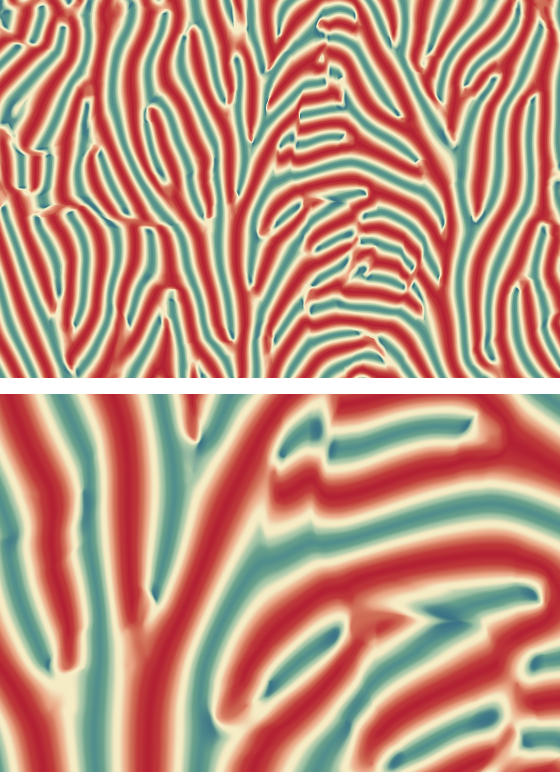
Top, the full canvas; bottom, a detail of the centre.
Reproduce this pattern procedurally as a Shadertoy shader.

```glsl
// Labyrinth of rounded teal stripes with cream rims on a red ground.
// Random seeds are filtered by an oriented wave; the phase of the sum gives
// evenly spaced stripes that bend along a direction field and end at its zeros.

const float TAU = 6.2831853;

// Integer hash of a lattice cell: three values in 0..1
vec3 hash3(vec2 cell) {
    uvec2 c = uvec2(ivec2(cell) + 4096);
    uvec3 h = uvec3(c, c.x ^ (c.y << 7)) * 1664525u + 1013904223u;
    for (int i = 0; i < 2; i++) {
        h.x += h.y * h.z;
        h.y += h.z * h.x;
        h.z += h.x * h.y;
        h ^= h >> 16u;
    }
    return vec3(h & 65535u) / 65535.0;
}

vec2 direction(float angle) {
    return vec2(cos(angle), sin(angle));
}

float cornerSlope(vec2 cell, vec2 offset) {
    return dot(direction(TAU * hash3(cell).x), offset);
}

float gradientNoise(vec2 p) {
    vec2 i = floor(p), f = p - i;
    vec2 u = f * f * f * (f * (f * 6.0 - 15.0) + 10.0);
    vec2 e = vec2(1.0, 0.0);
    return mix(mix(cornerSlope(i, f), cornerSlope(i + e, f - e), u.x),
               mix(cornerSlope(i + e.yx, f - e.yx), cornerSlope(i + 1.0, f - 1.0), u.x), u.y);
}

// Angle across the stripes: upright at the sides, arching in between
float stripeNormal(vec2 uv) {
    float center = mix(1.02, 0.88, uv.y);
    float halfWidth = mix(0.52, 0.26, uv.y);
    float arch = smoothstep(-halfWidth, halfWidth, uv.x - center);
    return 1.2 * gradientNoise(uv * 2.6 + 7.3) - 0.5 * TAU * arch;
}

// Complex response of scattered random seeds to a wave, scaled to unit length
vec2 wavePhase(vec2 p, vec2 wave) {
    const float spacing = 0.7;
    vec2 g = p / spacing, cell = floor(g), sum = vec2(0.0);
    for (int y = -2; y <= 2; y++)
    for (int x = -2; x <= 2; x++) {
        vec2 c = cell + vec2(x, y);
        vec3 seed = hash3(c);
        vec2 d = g - c - seed.xy;
        float window = max(0.0, 1.0 - dot(d, d) / 4.0);
        sum += (seed.z * 2.0 - 1.0) * window * window * direction(dot(wave, d) * spacing);
    }
    return sum / (length(sum) + 0.05);
}

// Colours from stripe core (0) to the middle of the ground (1)
vec3 palette(float d) {
    vec3 col = vec3(0.32, 0.56, 0.55);
    col = mix(col, vec3(0.40, 0.62, 0.54), smoothstep(0.00, 0.15, d));
    col = mix(col, vec3(0.66, 0.78, 0.66), smoothstep(0.13, 0.26, d));
    col = mix(col, vec3(0.96, 0.92, 0.77), smoothstep(0.24, 0.38, d));
    col = mix(col, vec3(0.92, 0.67, 0.54), smoothstep(0.43, 0.58, d));
    col = mix(col, vec3(0.81, 0.42, 0.33), smoothstep(0.55, 0.70, d));
    col = mix(col, vec3(0.74, 0.21, 0.22), smoothstep(0.67, 0.83, d));
    return mix(col, vec3(0.70, 0.13, 0.20), smoothstep(0.82, 1.00, d));
}

void mainImage(out vec4 fragColor, in vec2 fragCoord) {
    vec2 uv = fragCoord / iResolution.y;
    vec2 p = uv * 12.0;
    vec2 wave = TAU * direction(stripeNormal(uv));

    // Average nearby phases, each carried back to this point
    vec2 z = wavePhase(p, wave);
    for (int i = 0; i < 6; i++) {
        vec2 offset = 0.5 * direction(TAU * float(i) / 6.0);
        vec2 w = wavePhase(p + offset, wave);
        vec2 back = direction(-dot(wave, offset));
        z += vec2(w.x * back.x - w.y * back.y, w.x * back.y + w.y * back.x);
    }

    // Weak agreement sinks toward the ground, so stripes get round ends
    float strength = length(z) / 7.0;
    float firm = smoothstep(0.0, 0.42, strength);
    float level = mix(-0.55, z.x / (length(z) + 0.001), firm);
    float depth = acos(clamp(level, -1.0, 1.0)) * 2.0 / TAU;
    vec3 col = palette(depth);

    // Bluer cores close to the stripe ends
    float tip = (1.0 - smoothstep(0.35, 0.62, strength)) * (1.0 - smoothstep(0.08, 0.27, depth));
    col = mix(col, vec3(0.20, 0.42, 0.52), 0.85 * tip);
    fragColor = vec4(col, 1.0);
}
```
